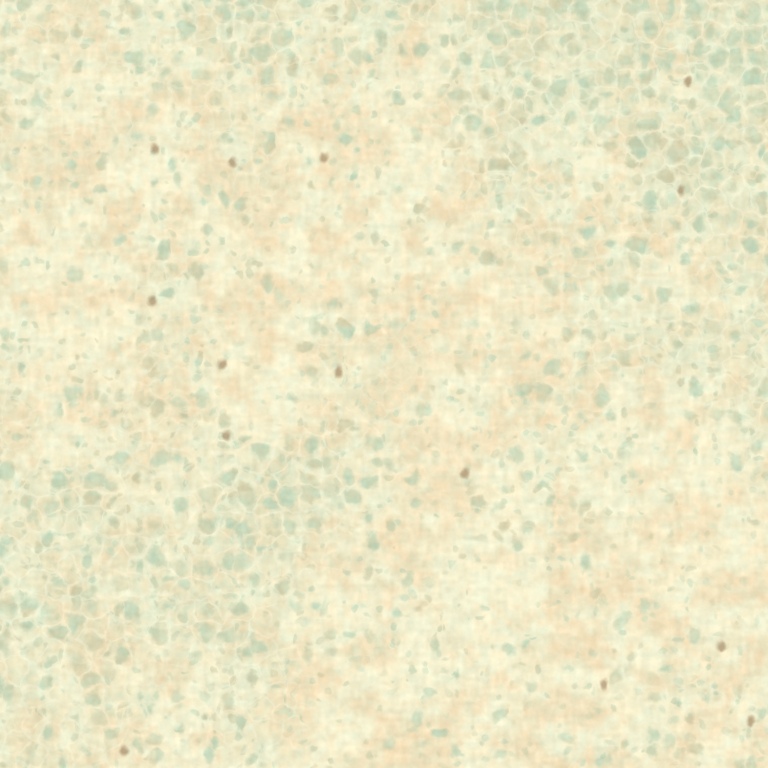
Reproduce this texture procedurally as a Shadertoy shader.

```glsl
// Weathered cream paper mottled with soft grey-green spots.
// Jittered cellular spots follow a broad density field; pale cell seams,
// warm stains, a faint woven grain and rare brown specks finish it.

vec3 hash3(vec2 p) {
    vec3 q = fract(vec3(p.xyx) * vec3(0.1031, 0.1030, 0.0973));
    q += dot(q, q.yxz + 33.33);
    return fract((q.xxy + q.yzz) * q.zyx);
}

float valueNoise(vec2 p) {
    vec2 i = floor(p), f = fract(p);
    f = f * f * (3.0 - 2.0 * f);
    return mix(mix(hash3(i).x, hash3(i + vec2(1, 0)).x, f.x),
               mix(hash3(i + vec2(0, 1)).x, hash3(i + vec2(1, 1)).x, f.x), f.y);
}

float layered(vec2 p) {
    float sum = 0.0, amp = 0.53;
    for (int i = 0; i < 4; i++) {
        sum += amp * valueNoise(p);
        p = mat2(1.6, 1.2, -1.2, 1.6) * p + 7.3;
        amp *= 0.5;
    }
    return sum;
}

float bump(vec2 uv, vec2 centre, vec2 size) {
    vec2 d = (uv - centre) / size;
    return exp(-dot(d, d));
}

// x: spot coverage, y: pale seam between neighbouring cells
vec2 spots(vec2 p, float density) {
    vec2 cell = floor(p);
    float cover = 0.0, nearest = 9.0, second = 9.0;
    for (int y = -1; y <= 1; y++)
    for (int x = -1; x <= 1; x++) {
        vec2 id = cell + vec2(x, y);
        vec3 h = hash3(id);
        vec3 k = hash3(id + 71.7);
        vec2 d = p - id - 0.1 - 0.8 * h.xy;
        float dist = length(d);
        second = min(second, max(nearest, dist));
        nearest = min(nearest, dist);
        // elongated discs, larger and more frequent where it is dense
        float radius = 0.16 + 0.25 * k.x * (0.5 + density);
        float reach = length(d * vec2(0.8 + 0.4 * k.y, 1.2 - 0.4 * k.y));
        float present = smoothstep(-0.12, 0.12, density - h.z);
        float disc = 1.0 - smoothstep(radius - 0.13, radius + 0.13, reach);
        cover = max(cover, disc * present * (0.55 + 0.45 * k.z));
    }
    return vec2(cover, 1.0 - smoothstep(0.02, 0.2, second - nearest));
}

void mainImage(out vec4 fragColor, in vec2 fragCoord) {
    vec2 uv = fragCoord / iResolution.xy;

    // Broad density: green top, right edge and lower left, bare lower right
    float density = 0.27 + 0.38 * smoothstep(0.65, 1.05, uv.y)
        + 0.36 * bump(uv, vec2(0.08, 0.2), vec2(0.34, 0.28))
        + 0.30 * bump(uv, vec2(0.94, 0.68), vec2(0.2, 0.24))
        + 0.36 * bump(uv, vec2(0.37, 0.36), vec2(0.13, 0.07))
        - 0.12 * bump(uv, vec2(0.85, 0.2), vec2(0.35, 0.25));
    float patches = layered(uv * 9.0 + 3.0);
    density += 0.7 * (patches - 0.5);

    // Ragged outlines
    vec2 warp = vec2(layered(uv * 55.0), layered(uv * 55.0 + 40.0)) - 0.5;
    vec2 p = uv + 0.016 * warp;
    vec2 large = spots(p * 36.0, density);
    vec2 small = spots(p * 68.0 + 19.0, density * 0.8 + 0.08);

    // Cream ground with warm stains and a green wash
    float stain = layered(uv * 26.0 + 11.0);
    vec3 color = mix(vec3(0.965, 0.95, 0.82), vec3(0.945, 0.89, 0.745),
                     smoothstep(0.34, 0.68, stain));
    color = mix(color, vec3(0.85, 0.88, 0.755), 0.6 * smoothstep(0.2, 0.95, density));

    // Spots, some leaning to olive
    vec3 green = mix(vec3(0.755, 0.83, 0.715), vec3(0.80, 0.795, 0.66),
                     smoothstep(0.46, 0.72, layered(uv * 31.0 + 50.0)));
    color = mix(color, green, 0.6 * small.x);
    color = mix(color, green, 0.85 * large.x);
    float seam = large.y * (1.0 - large.x) * smoothstep(0.1, 0.6, density);
    color = mix(color, vec3(0.97, 0.96, 0.85), 0.45 * seam);

    // Woven grain: short horizontal and vertical threads over fine mottling
    float threads = valueNoise(uv * vec2(60, 190)) + valueNoise(uv * vec2(190, 60) + 9.0) - 1.0;
    float mottle = layered(uv * 120.0) - 0.5;
    color += 0.035 * threads + 0.075 * mottle;
    color += vec3(0.022, -0.006, -0.016) * (valueNoise(uv * 95.0 + 30.0) - 0.5) * 2.0;

    // Rare brown specks
    vec2 speckCell = floor(uv * 22.0);
    vec3 h = hash3(speckCell + 5.0);
    vec2 offset = fract(uv * 22.0) - 0.3 - 0.4 * h.xy + 6.0 * warp * 0.04;
    float speck = 1.0 - smoothstep(0.04, 0.18, length(offset * vec2(1.0, 0.8)));
    color = mix(color, vec3(0.60, 0.49, 0.36), 0.6 * speck * step(0.982, h.z));

    fragColor = vec4(clamp(color, 0.0, 1.0), 1.0);
}
```
